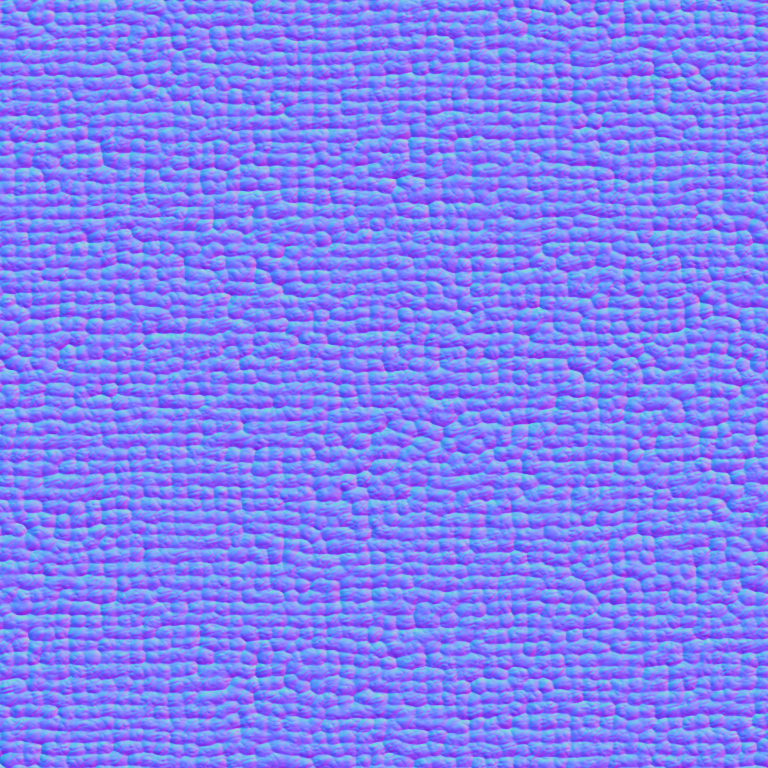
Reproduce this texture map procedurally as a Shadertoy shader.

```glsl
const vec2  CELLS        = vec2(54.0, 60.0); // grains across and up the canvas
const vec2  JITTER       = vec2(0.62, 0.46); // spread of the grain centres
const vec2  STRETCH      = vec2(0.50, 1.08); // horizontal metric: long to round grains
const float HEIGHT_BIAS  = 0.10;             // how much single grains rise or sink
const float GROOVE_SHARP = 13.0;             // crispness of the seams
const vec2  SLOPE        = vec2(0.98, 1.36); // steepness of the domes
const float WARP         = 0.16;             // waviness of the seams
const vec2  CREASE_FREQ  = vec2(1.7, 2.9);   // fine creases per grain
const float CREASE_DEPTH = 0.055;
const float CREASE_STEP  = 0.06;

// Integer hash giving two values from 0 to 1
vec2 hash2(vec2 cell) {
    uvec2 v = uvec2(ivec2(cell) + 4096);
    v = v * 1664525u + 1013904223u;
    v.x += v.y * 1664525u;
    v.y += v.x * 1664525u;
    v ^= v >> 16u;
    v.x += v.y * 1664525u;
    v.y += v.x * 1664525u;
    v ^= v >> 16u;
    return vec2(v & 65535u) / 65535.0;
}

// Smooth value noise with two channels
vec2 noise2(vec2 p) {
    vec2 i = floor(p), f = fract(p);
    f = f * f * (3.0 - 2.0 * f);
    return mix(mix(hash2(i), hash2(i + vec2(1, 0)), f.x),
               mix(hash2(i + vec2(0, 1)), hash2(i + vec2(1, 1)), f.x), f.y);
}

// Height of the leathery creases, two crossing directions
float creases(vec2 p) {
    vec2 q = vec2(p.x + 0.5 * p.y, p.y - 0.3 * p.x) * CREASE_FREQ;
    vec2 r = vec2(p.x - 0.7 * p.y, p.y + 0.5 * p.x) * CREASE_FREQ.yx;
    float a = abs(2.0 * noise2(q).x - 1.0);
    float b = abs(2.0 * noise2(r + 37.0).y - 1.0);
    return CREASE_DEPTH * (a + b);
}

// Downhill slope of softly joined domes on a jittered grid
vec2 grainSlope(vec2 p) {
    vec2 home = floor(p);
    vec2 slope = vec2(0.0);
    float total = 0.0;
    for (int y = -1; y <= 1; y++) {
        for (int x = -2; x <= 2; x++) {
            vec2 cell = home + vec2(x, y);
            vec2 shape = hash2(cell + 211.0);
            float disorder = mix(0.45, 1.15, noise2(cell * 0.17).x);
            vec2 centre = cell + 0.5 + (hash2(cell) - 0.5) * JITTER * disorder;
            vec2 metric = vec2(mix(STRETCH.x, STRETCH.y, sqrt(shape.x)), 1.0);
            vec2 offset = (p - centre) * metric;
            float depth = dot(offset, offset) + HEIGHT_BIAS * (shape.y - 0.5);
            float weight = exp(-GROOVE_SHARP * depth);
            slope += weight * offset * metric;
            total += weight;
        }
    }
    return slope / max(total, 1e-9);
}

void mainImage(out vec4 fragColor, in vec2 fragCoord) {
    vec2 p = fragCoord / iResolution.y * CELLS;

    // Domes with wavy seams
    vec2 warped = p + WARP * (noise2(p * 1.6 + 91.0) - 0.5)
                    + 0.5 * (noise2(p * 0.22 + 53.0) - 0.5);
    vec2 slope = grainSlope(warped) * SLOPE;

    // Fine creases on top
    vec2 e = vec2(CREASE_STEP, 0.0);
    slope -= vec2(creases(p + e.xy) - creases(p - e.xy),
                  creases(p + e.yx) - creases(p - e.yx)) / (2.0 * CREASE_STEP);

    // Pack the surface normal into colour
    vec3 normal = normalize(vec3(slope, 1.0));
    fragColor = vec4(normal * 0.5 + 0.5, 1.0);
}
```
